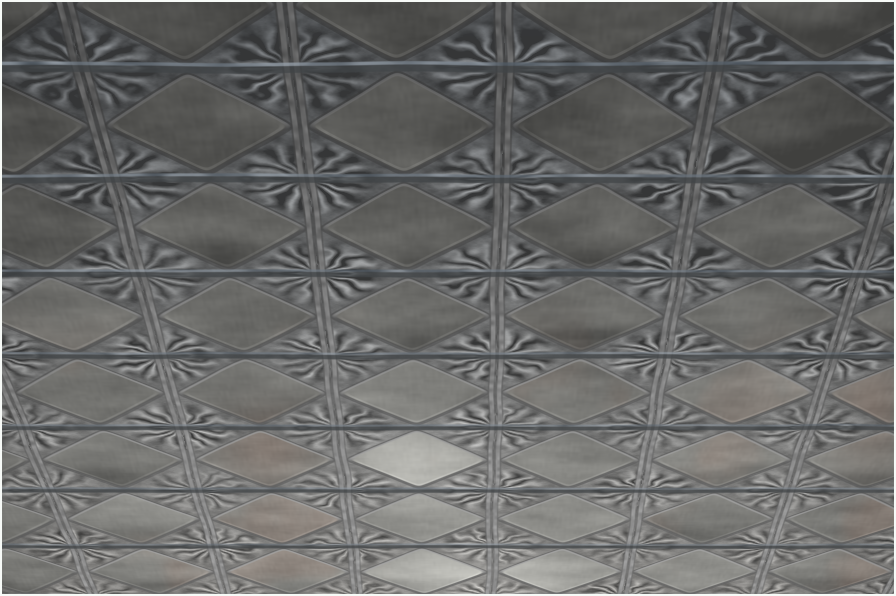
This pattern is drawn by a WebGL 1 fragment shader. Its source:

```glsl
precision highp float;
// Pressed tin ceiling: receding panels with raised diamonds and fluted corner fans.
uniform vec2 u_resolution;

#define PANEL_TOP 0.3706      // panel width at the top edge, in canvas heights
#define PANEL_TAPER 0.149     // width lost from top to bottom
#define ROW_RATE 0.241        // perspective step per row
#define ROW_START 2.828       // inverse width at the first seam
#define CENTER_X 0.847        // seam nearest to vertical
#define DIAMOND vec2(0.462, 0.462)
#define FLUTES 4.5            // ribs in each corner fan
#define RAIL 0.024            // offset of the paired vertical rails
#define BORDER 0.0035
#define WEAR 0.10

float hash(vec2 p) {
  return fract(sin(dot(p, vec2(127.1, 311.7))) * 43758.5453);
}

float noise(vec2 p) {
  vec2 i = floor(p), f = fract(p);
  f = f * f * (3.0 - 2.0 * f);
  return mix(mix(hash(i), hash(i + vec2(1.0, 0.0)), f.x),
             mix(hash(i + vec2(0.0, 1.0)), hash(i + 1.0), f.x), f.y);
}

float fbm(vec2 p) {
  float sum = 0.0, amp = 0.5;
  for (int i = 0; i < 4; i++) {
    sum += amp * noise(p);
    p = p * 2.03 + 17.3;
    amp *= 0.5;
  }
  return sum;
}

// Smooth line of half width w, dimmed when thinner than a pixel.
float line(float d, float w, float aa) {
  return (1.0 - smoothstep(max(w - aa, 0.0), w + aa, abs(d))) * min(1.0, 1.5 * w / aa);
}

float spot(vec2 p, vec2 center, vec2 size) {
  vec2 d = (p - center) / size;
  return exp(-dot(d, d));
}

void main() {
  vec2 p = gl_FragCoord.xy / u_resolution.y;
  float aspect = u_resolution.x / u_resolution.y;
  float down = 1.0 - p.y;
  vec2 pos = vec2(p.x, down);

  // Perspective panel coordinates and pixel size within a panel
  float width = PANEL_TOP - PANEL_TAPER * down;
  vec2 uv = vec2((p.x - CENTER_X + 0.0235 * down) / width,
                 (1.0 / width - ROW_START) / ROW_RATE);
  uv += 0.020 * (vec2(noise(uv * 2.3), noise(uv * 2.3 + 40.0)) - 0.5);
  vec2 px = vec2(1.0 / width, PANEL_TAPER / (ROW_RATE * width * width)) / u_resolution.y;
  vec2 id = floor(uv);
  vec2 q = fract(uv) - 0.5;
  vec2 corner = 0.5 - abs(q);
  float aa = 0.6 * max(px.x, px.y);

  // Room light, brushed grain and reflections
  float light = mix(0.295, 0.51, smoothstep(0.0, 0.95, down));
  light -= 0.05 * smoothstep(0.45, 0.85, abs(p.x - 0.75));
  float stain = fbm(uv * vec2(3.0, 5.0) + id * 3.7);
  float grain = noise(uv * vec2(55.0, 12.0)) - 0.5;
  float glow = spot(pos, vec2(0.70, 0.78), vec2(0.11, 0.07))
             + spot(pos, vec2(0.80, 0.97), vec2(0.18, 0.06));
  float tilt = hash(id + 5.0) - 0.5;

  // Smooth diamond face, each sheet bent a little differently
  float face = light + 0.015 + WEAR * (stain - 0.47) * 1.6 + 0.02 * grain;
  face += 0.05 * (hash(id) - 0.5) + 0.16 * tilt * q.x - 0.04 * q.y;
  face -= 0.07 * smoothstep(0.02, 0.30, q.y + 0.5 * tilt * q.x) * step(0.7, hash(id + 9.0));
  face += 0.22 * glow;
  vec3 faceColor = max(face, 0.25) * vec3(1.01, 1.01, 0.98);
  float warm = 0.6 * smoothstep(0.52, 0.70, fbm(pos * 5.5 + 8.0)) * smoothstep(0.45, 0.8, down);
  warm += 0.7 * spot(pos, vec2(0.45, 0.75), vec2(0.08, 0.06));
  warm += 0.7 * spot(pos, vec2(1.46, 0.68), vec2(0.07, 0.09));
  faceColor += warm * vec3(0.045, -0.01, -0.03);

  // Uneven fluted fans radiating from panel corners
  float radius = length(corner);
  float angle = atan(corner.y, corner.x) / 1.5708;
  float bend = 0.9 * radius * (0.5 - angle) + 0.16 * (noise(uv * 13.0) - 0.5);
  float wave = sin(6.2832 * (angle + bend) * FLUTES + 1.2 * sign(q.x));
  float detail = clamp(radius * 1.5708 / FLUTES / (2.5 * aa), 0.0, 1.0);
  float fan = smoothstep(0.05, 0.13, radius) * (1.0 - smoothstep(0.27, 0.40, radius));
  float worn = 0.45 + 1.1 * noise(uv * 7.0 + 3.0);
  float relief = light * 0.92 + 0.03 + 0.20 * (fbm(uv * 16.0) - 0.47);
  relief += fan * detail * worn * (0.08 * wave + 0.07 * wave * abs(wave));
  relief += 0.08 * glow;
  vec3 color = max(relief, 0.21) * mix(vec3(0.98, 1.01, 1.04), vec3(1.01, 1.0, 0.98), down);

  // Diamond, its lit rim and its groove
  vec2 soft = sqrt(q * q + 0.0006);
  float d = (soft.x / DIAMOND.x + soft.y / DIAMOND.y - 1.0) * 0.327;
  color = mix(color, faceColor, 1.0 - smoothstep(-aa, aa, d));
  float upper = 1.0 - smoothstep(-0.04, 0.04, q.y);
  color = mix(color, vec3(light * 0.72), 0.6 * line(d - 0.015, 0.008, aa));
  color = mix(color, vec3(light * mix(0.66, 1.22, upper) + 0.04), 0.7 * line(d, 0.009, aa));
  color += 0.06 * (1.0 - upper) * line(d + 0.020, 0.009, aa);

  // Paired vertical rails with a darker joint
  float side = fract(uv.x + 0.5) - 0.5;
  float scuff = noise(uv * vec2(30.0, 17.0));
  color = mix(color, vec3(light * 0.82), 0.65 * line(side, 0.046, px.x));
  float rail = line(abs(side) - RAIL, 0.013, px.x);
  color = mix(color, vec3(light + 0.02 + 0.18 * scuff), 0.75 * rail);

  // Horizontal seams: cool highlight above a shadow
  float seam = fract(uv.y + 0.5) - 0.5;
  color = mix(color, vec3(0.25, 0.265, 0.275), 0.75 * line(seam - 0.008, 0.030, px.y));
  vec3 cool = vec3(0.46, 0.50, 0.54) + 0.30 * (noise(uv * vec2(9.0, 2.0)) - 0.5);
  color = mix(color, cool, mix(0.8, 0.5, down) * line(seam + 0.034, 0.014, px.y));

  // Pale frame
  float edge = min(min(p.x, aspect - p.x), min(p.y, down));
  float frame = 1.0 - smoothstep(BORDER - 0.5 / u_resolution.y, BORDER + 0.5 / u_resolution.y, edge);
  gl_FragColor = vec4(mix(clamp(color, 0.0, 1.0), vec3(0.97, 0.98, 0.97), frame), 1.0);
}
```
